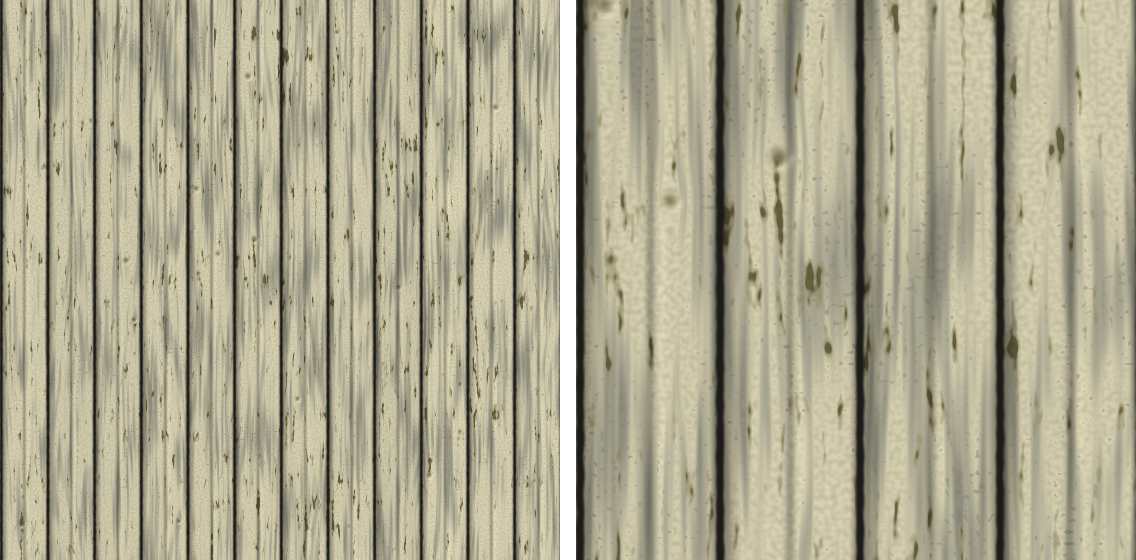
Left, the full canvas; right, a detail of the centre.
Give the GLSL for this texture, as a WebGL 2 fragment shader.

```glsl
#version 300 es
precision highp float;
// Weathered, cream-painted boards standing side by side, each with a soft centre groove.
// Every board has its own seeded gradient noise, stretched along the wood and wrapped
// vertically, for grain, worn paint, olive flakes and speckle; a few small knots bend it.

#define PLANKS 12.0
#define GAP_SHIFT 0.03      // offset of the first gap, in boards
#define GAP_HALF 0.027      // half width of the dark gap, in boards
#define GROOVE_DEPTH 0.25
#define WEAR 0.06
#define FLAKE_LEVEL 0.66    // lower values show more flakes
#define SPECKLE 0.085
#define KNOTS 2

uniform vec2 u_resolution;
out vec4 outColor;

const float TAU = 6.28319;
const vec3 CREAM = vec3(0.81, 0.785, 0.665);
const vec3 PALE_GREY = vec3(0.66, 0.65, 0.565);
const vec3 GREY = vec3(0.52, 0.515, 0.455);
const vec3 OLIVE = vec3(0.58, 0.555, 0.41);
const vec3 DARK_OLIVE = vec3(0.34, 0.32, 0.19);
const vec3 GAP = vec3(0.11, 0.105, 0.09);

// Integer hash giving three values from 0 to 1.
vec3 hash3(ivec3 cell) {
  uvec3 v = uvec3(cell) * 1664525u + 1013904223u;
  v.x += v.y * v.z; v.y += v.z * v.x; v.z += v.x * v.y;
  v ^= v >> 16u;
  v.x += v.y * v.z; v.y += v.z * v.x; v.z += v.x * v.y;
  return vec3(v & 65535u) / 65535.0;
}

float corner(ivec2 cell, vec2 offset, int wrapY, int seed) {
  float angle = TAU * hash3(ivec3(cell.x, cell.y % wrapY, seed)).x;
  return dot(vec2(cos(angle), sin(angle)), offset);
}

// Gradient noise, about -1 to 1; freq.y is whole, so it wraps over the canvas height.
float grain(vec2 q, vec2 freq, int seed) {
  vec2 p = q * freq;
  ivec2 c = ivec2(floor(p));
  vec2 f = fract(p);
  vec2 u = f * f * f * (f * (f * 6.0 - 15.0) + 10.0);
  int wrapY = int(freq.y);
  float low = mix(corner(c, f, wrapY, seed),
                  corner(c + ivec2(1, 0), f - vec2(1, 0), wrapY, seed), u.x);
  float high = mix(corner(c + ivec2(0, 1), f - vec2(0, 1), wrapY, seed),
                   corner(c + ivec2(1, 1), f - vec2(1, 1), wrapY, seed), u.x);
  return 1.4 * mix(low, high, u.y);
}

float bump(float x, float width) {
  return exp(-x * x / (width * width));
}

void main() {
  vec2 uv = gl_FragCoord.xy / u_resolution;
  float x = uv.x * PLANKS - GAP_SHIFT;
  float across = fract(x);
  int plank = int(mod(floor(x), PLANKS));
  int seed = plank * 16;
  vec3 character = hash3(ivec3(plank, 5, 9));

  // Knots: a dark eye, a pale rim on one side, and grain pushed aside.
  float bend = 0.0, eye = 0.0, rim = 0.0;
  for (int i = 0; i < KNOTS; i++) {
    vec3 h = hash3(ivec3(plank, i, 300));
    float size = 0.003 + 0.003 * h.z;
    vec2 d = vec2((across - mix(0.18, 0.85, h.x)) / PLANKS,
                  fract(uv.y - h.y + 0.5) - 0.5) / size;
    float present = step(0.35, h.z);
    bend -= present * 0.035 * d.x * exp(-dot(d, d * vec2(0.3, 0.06)));
    eye += present * bump(length(d + vec2(0.3, -0.4)), 0.8);
    rim += present * bump(length(d) - 1.0, 0.4) * smoothstep(0.0, 1.0, d.x - d.y);
  }

  // Wandering grain, ring contours and worn areas.
  vec2 q = vec2(across + bend, uv.y);
  float swell = grain(q, vec2(1.5, 3), seed);
  q.x += 0.05 * swell;
  float patches = grain(q, vec2(2.5, 7), seed + 1);
  float streaks = 0.65 * grain(q, vec2(11, 4), seed + 2)
                + 0.45 * grain(q, vec2(21, 13), seed + 3);
  float rings = sin(TAU * (q.x * 4.0 + 2.5 * swell));
  float speck = grain(q, vec2(23, 290), seed + 4);
  float worn = 0.5 * patches + 0.65 * streaks + 0.13 * rings
             + WEAR + 0.16 * (character.x - 0.5);

  vec3 color = mix(CREAM, PALE_GREY, smoothstep(-0.05, 0.4, worn + 0.15 * speck));
  color = mix(color, GREY, 0.75 * smoothstep(0.33, 0.65, worn + 0.12 * speck));
  float pits = smoothstep(0.48, 0.85, speck + 0.4 * patches);
  color = mix(color, GREY, 0.6 * pits);

  // Short flakes of missing paint, gathered in loose groups.
  float flakes = grain(q, vec2(13, 25), seed + 5)
               + 0.35 * grain(q, vec2(24, 110), seed + 6)
               + 0.4 * grain(q, vec2(3, 5), seed + 7) + 0.1 * (character.y - 0.5);
  color = mix(color, OLIVE, 0.6 * smoothstep(FLAKE_LEVEL - 0.25, FLAKE_LEVEL, flakes));
  color = mix(color, DARK_OLIVE, 0.85 * smoothstep(FLAKE_LEVEL, FLAKE_LEVEL + 0.2, flakes));

  color = mix(color, DARK_OLIVE, 0.65 * min(eye, 1.0));
  color = mix(color, CREAM * 1.08, 0.8 * min(rim, 1.0));
  color *= 1.0 + SPECKLE * speck + 0.05 * (character.z - 0.5);

  // Rounded board edges and the centre groove with its lit side.
  float middle = across - 0.5 - 0.02 * (character.x - 0.5);
  color *= 1.0 - GROOVE_DEPTH * bump(middle, 0.035);
  color *= 1.0 + 0.05 * bump(middle - 0.08, 0.04);
  color *= mix(0.62, 1.0, smoothstep(0.0, 0.17, across));
  color *= mix(0.5, 1.0, smoothstep(0.0, 0.085, 1.0 - across));

  // Dark gap with slightly ragged, smoothed edges.
  float edge = min(across, 1.0 - across) + 0.008 * grain(q, vec2(4, 90), seed + 8);
  float soft = 0.012 + 0.5 * PLANKS / u_resolution.x;
  color = mix(GAP, color, smoothstep(GAP_HALF - soft, GAP_HALF + soft, edge));
  outColor = vec4(clamp(color, 0.0, 1.0), 1.0);
}
```
